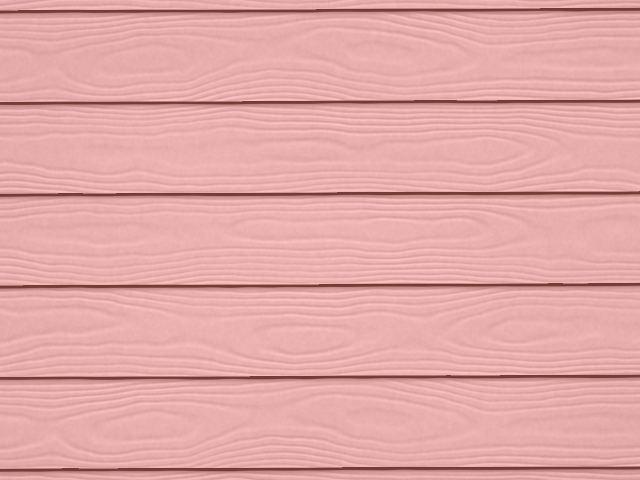
Reproduce this texture procedurally as a WebGL 1 fragment shader.

```glsl
precision highp float;
uniform vec2 u_resolution;

const float BOARD_HEIGHT = 0.191;
const float FIRST_SEAM = 0.0255;
const vec3 PAINT_LIGHT = vec3(0.97, 0.75, 0.74);
const vec3 PAINT_SHADE = vec3(0.82, 0.59, 0.59);
const vec3 SOFT_SHADOW = vec3(0.70, 0.46, 0.45);
const vec3 SEAM_DARK = vec3(0.46, 0.23, 0.21);

float hash(vec2 p) {
  vec3 q = fract(p.xyx * vec3(0.1031, 0.1030, 0.0973));
  q += dot(q, q.yzx + 33.33);
  return fract((q.x + q.y) * q.z);
}

float noise(vec2 p) {
  vec2 cell = floor(p);
  vec2 f = fract(p);
  f = f * f * (3.0 - 2.0 * f);
  float bottom = mix(hash(cell), hash(cell + vec2(1.0, 0.0)), f.x);
  float top = mix(hash(cell + vec2(0.0, 1.0)), hash(cell + 1.0), f.x);
  return mix(bottom, top, f.y);
}

// Growth rings: dense near the board edges, open arches in the middle
float ringPhase(vec2 g, float seed) {
  vec2 shift = vec2(seed * 19.7, seed * 7.3);
  float heart = 0.38 + 0.2 * noise(vec2(g.x * 0.4, 3.0) + shift);
  float d = g.y - heart;
  float warp = 2.7 * noise(g * vec2(0.8, 1.7) + shift)
             + 0.7 * noise(g * vec2(2.1, 3.5) + shift + 40.0)
             + 0.2 * noise(g * vec2(5.5, 9.0) + shift + 80.0);
  return 17.0 * d * d + warp;
}

float grainHeight(vec2 g, float seed) {
  float ridge = abs(fract(ringPhase(g, seed)) - 0.5) * 2.0;
  return 1.0 - smoothstep(0.4, 1.0, ridge);
}

// Relief lit from above
float emboss(vec2 g, float seed, float reach) {
  return grainHeight(g - vec2(0.0, reach), seed)
       - grainHeight(g + vec2(0.0, reach), seed);
}

float paintSpeckle(vec2 p) {
  return noise(p * 210.0) + 0.6 * noise(p * 95.0 + 17.0) - 0.8;
}

void main() {
  vec2 p = gl_FragCoord.xy / u_resolution.y;
  float aspect = u_resolution.x / u_resolution.y;
  float pixel = 1.0 / (u_resolution.y * BOARD_HEIGHT);

  // Board layout, with slightly tilted and uneven seams
  float tilt = 0.0035 * (p.x - 0.5 * aspect);
  float wobble = 0.0009 * (noise(vec2(p.x * 14.0, 5.0)) - 0.5);
  float level = (p.y - tilt - wobble - FIRST_SEAM) / BOARD_HEIGHT;
  float row = floor(level);
  float up = level - row;
  float below = 1.0 - up;
  float seed = mod(row, 4.0) + 1.0;

  // Embossed wood grain
  vec2 g = vec2(p.x / BOARD_HEIGHT, up);
  float depth = 0.2 + 0.24 * noise(g * vec2(0.9, 4.0) + row * 11.0);
  float tone = 0.60 + depth * emboss(g, seed, 0.012);

  // Paint texture, broad light and the brighter lower lip
  tone += 0.13 * paintSpeckle(p);
  tone += 0.08 * (noise(p * vec2(3.0, 9.0)) - 0.5);
  vec2 fromCentre = (p - vec2(0.5 * aspect, 0.5)) / vec2(aspect, 1.0);
  tone += 0.06 - 0.42 * dot(fromCentre, fromCentre);
  tone += 0.12 * (1.0 - smoothstep(0.0, 0.05, up));
  vec3 color = mix(PAINT_SHADE, PAINT_LIGHT, clamp(tone, -0.2, 1.1));

  // Shadow from the board above, then the dark gap
  float overhang = 1.0 - smoothstep(0.02, 0.085, below);
  color = mix(color, SOFT_SHADOW, 0.8 * overhang);
  float gapWidth = 0.026 + 0.006 * (noise(vec2(p.x * 25.0, row)) - 0.5);
  float gap = 1.0 - smoothstep(gapWidth - 0.5 * pixel, gapWidth + pixel, below);
  float lip = 1.0 - smoothstep(0.0, pixel, up);
  color = mix(color, SEAM_DARK, max(gap, 0.5 * lip));

  gl_FragColor = vec4(color, 1.0);
}
```
